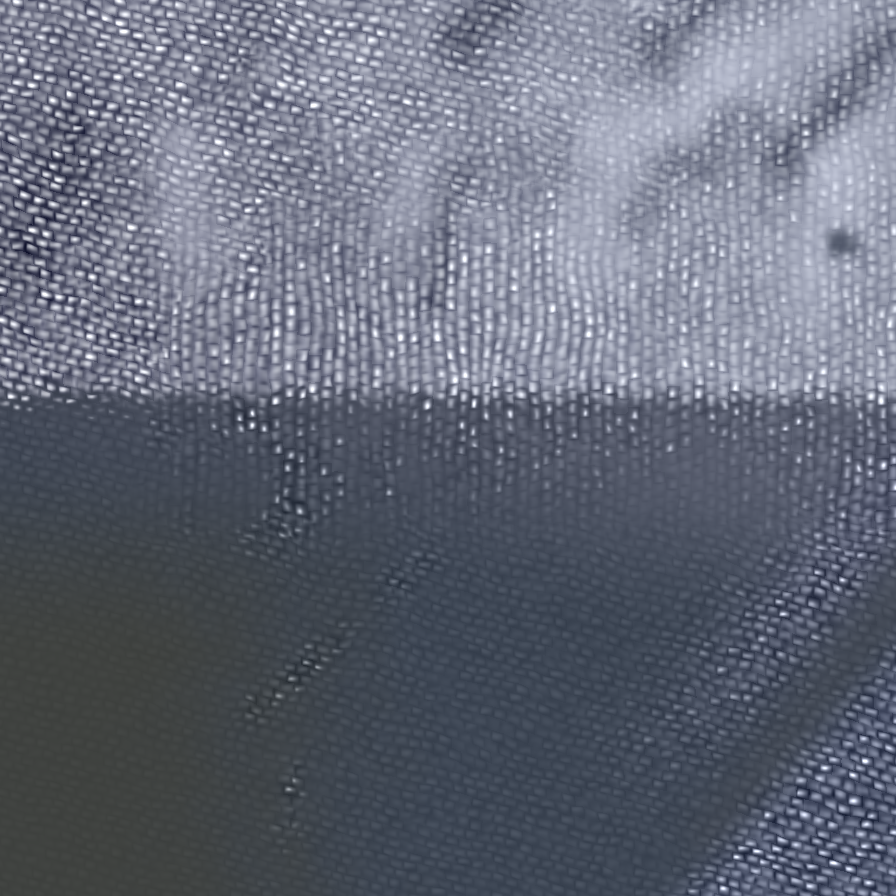
A Shadertoy shader for this texture:

```glsl
// Woven grey-blue cloth: a lit, creased upper panel above a shaded, glossy lower fold.
#define THREADS vec2(66.0, 88.0)
#define EDGE_Y 0.562
#define EDGE_SOFT 0.018
#define WARP 0.016
#define TOP_RELIEF 0.37
#define LOW_RELIEF 0.05
#define FIBRE 0.42
#define GLINT 0.55

float hash(vec2 p) {
    vec3 q = fract(vec3(p.xyx) * 0.1031);
    q += dot(q, q.yzx + 33.33);
    return fract((q.x + q.y) * q.z);
}

float noise(vec2 p) {
    vec2 i = floor(p), f = fract(p);
    f = f * f * (3.0 - 2.0 * f);
    return mix(mix(hash(i), hash(i + vec2(1, 0)), f.x),
               mix(hash(i + vec2(0, 1)), hash(i + vec2(1, 1)), f.x), f.y);
}

float fbm(vec2 p) {
    float sum = 0.0, amp = 0.5;
    for (int i = 0; i < 4; i++) {
        sum += amp * noise(p);
        p = p * 2.03 + 17.0;
        amp *= 0.5;
    }
    return sum;
}

// Soft stroke along the segment s.xy to s.zw, 1 at its core
float streak(vec2 p, vec4 s, float width) {
    vec2 d = s.zw - s.xy;
    float t = clamp(dot(p - s.xy, d) / dot(d, d), 0.0, 1.0);
    float r = length(p - s.xy - d * t) / width;
    return exp(-r * r);
}

// Thread bumps on a sheared, staggered grid: x = relief around zero, y = random glint
vec2 weave(vec2 q, float slant) {
    q.y += slant * q.x;
    q.x += 0.5 * mod(floor(q.y), 2.0) + 0.3 * hash(vec2(floor(q.y), 3.0));
    vec2 cell = floor(q), f = fract(q) - 0.5;
    vec2 gate = smoothstep(0.5, 0.3, abs(f));
    float rnd = hash(cell + 5.0);
    f += 0.3 * (vec2(rnd, hash(cell + 71.0)) - 0.5);
    f.y -= 0.6 * slant * f.x;
    float bump = gate.x * gate.y * exp(-dot(f * f, vec2(4.0, 9.0)));
    float spark = gate.x * gate.y * exp(-dot(f * f, vec2(16.0, 34.0)));
    return vec2((bump - 0.36) * (0.5 + rnd), spark * smoothstep(0.45, 1.0, rnd));
}

// Slanted twill at left and below, upright strands toward the hem and right
vec2 clothThreads(vec2 p) {
    vec2 bend = vec2(fbm(p * 14.0), fbm(p * 14.0 + 40.0)) - 0.47;
    vec2 q = (p + WARP * bend) * THREADS;
    float upright = smoothstep(0.14, 0.3, p.x + 0.5 * bend.x) * smoothstep(0.36, 0.46, p.y);
    upright *= 1.0 - smoothstep(0.72, 0.88, p.y + 0.6 * bend.y) * smoothstep(1.0, 0.4, p.x);
    vec2 w = mix(weave(q, 0.38), weave(q.yx * vec2(0.8, 1.1), 0.0), upright);
    // Irregular fibres break up the regular bumps, drawn out upright or across
    float across = noise(q * vec2(1.4, 2.4)) + noise(q * vec2(2.6, 1.6) + 9.0);
    float along = noise(q * vec2(2.6, 0.9)) + noise(q * vec2(1.7, 2.3) + 9.0);
    float fibre = mix(across, along, upright) - 1.0;
    w.x = w.x * (1.0 - 0.25 * upright) + FIBRE * fibre;
    w.y *= 0.4 + smoothstep(-0.3, 0.5, fibre);
    return w;
}

vec3 upperCloth(vec2 p, vec2 w, float mottle) {
    vec3 col = mix(vec3(0.47, 0.48, 0.55), vec3(0.60, 0.62, 0.69), smoothstep(0.0, 0.85, p.x));
    col += 0.06 * smoothstep(0.75, 1.0, p.y) * (1.0 - p.x);
    vec2 s = p + 0.05 * (vec2(mottle, fbm(p * 16.0 + 8.0)) - 0.47);

    // Smooth pale patches between creases
    float pale = streak(s, vec4(0.22, 0.73, 0.21, 0.84), 0.04)
               + streak(s, vec4(0.45, 0.75, 0.47, 0.82), 0.04)
               + streak(s, vec4(0.67, 0.72, 0.69, 0.86), 0.045)
               + streak(s, vec4(0.89, 0.68, 0.97, 0.84), 0.05)
               + streak(s, vec4(0.77, 0.87, 0.90, 0.98), 0.04)
               + 0.7 * streak(s, vec4(0.47, 0.94, 0.49, 1.0), 0.025);
    // Dark creases
    float crease = streak(s, vec4(0.50, 0.95, 0.56, 1.0), 0.03)
                 + streak(s, vec4(0.73, 0.95, 0.80, 1.0), 0.03)
                 + 0.9 * streak(s, vec4(0.86, 0.82, 1.0, 0.97), 0.024)
                 + 0.6 * streak(s, vec4(0.70, 0.76, 0.83, 0.87), 0.022)
                 + 0.6 * streak(s, vec4(0.49, 0.66, 0.50, 0.82), 0.02)
                 + 0.5 * streak(s, vec4(0.03, 0.70, 0.08, 0.84), 0.045)
                 + 0.4 * streak(s, vec4(0.27, 0.93, 0.29, 1.0), 0.02);
    pale = min(pale, 1.0);
    col += 0.075 * pale - 0.15 * crease + 0.16 * (mottle - 0.47);

    float relief = TOP_RELIEF * mix(1.0, 0.65, smoothstep(0.1, 0.8, p.x));
    relief *= (1.0 - 0.55 * pale) * (0.8 + 0.4 * mottle) + 0.4 * crease;
    col += relief * w.x * vec3(1.0, 1.0, 0.9) + 0.17 * w.y * (1.0 - 0.5 * pale);
    // Upright ribs gather toward the hem
    float ribs = cos(6.2832 * (p.x * THREADS.x * 1.1 + 1.2 * noise(p * 14.0)));
    col += 0.05 * ribs * smoothstep(0.78, 0.64, p.y) * smoothstep(1.0, 0.5, p.x);
    float pit = streak(s, vec4(0.938, 0.716, 0.952, 0.72), 0.012);
    return mix(col, vec3(0.20, 0.23, 0.30), 0.7 * pit);
}

vec3 lowerCloth(vec2 p, vec2 w, float mottle) {
    // Olive shadow at left, blue in the middle, paler under the hem
    float olive = smoothstep(0.52, 0.12, p.x + 0.15 * (mottle - 0.5)) * smoothstep(0.54, 0.26, p.y);
    vec3 col = mix(vec3(0.245, 0.28, 0.335), vec3(0.25, 0.26, 0.25), olive);
    float hem = smoothstep(0.32, 0.56, p.y + 0.15 * (p.x - 0.5));
    col = mix(col, mix(vec3(0.27, 0.29, 0.345), vec3(0.37, 0.39, 0.46), p.x), hem);

    // Diagonal ridge, smooth valley and lit corner at lower right
    float ridge = streak(p, vec4(1.02, 0.46, 0.74, 0.13), 0.06) * smoothstep(0.05, 0.4, p.y);
    float valley = streak(p, vec4(1.03, 0.37, 0.80, 0.07), 0.038);
    float corner = smoothstep(-0.025, 0.04, dot(p - vec2(1.0, 0.28), vec2(0.752, -0.66)));
    col = mix(col, vec3(0.37, 0.39, 0.48), 0.8 * ridge);
    col = mix(col, vec3(0.265, 0.29, 0.335), 0.8 * valley);
    col = mix(col, vec3(0.35, 0.38, 0.47), corner);
    float lit = max(corner, ridge * (1.0 - valley));

    // Places where threads catch the light
    float shine = streak(p, vec4(0.28, 0.51, 0.31, 0.43), 0.04)
                + 0.6 * streak(p, vec4(0.38, 0.50, 0.41, 0.47), 0.04)
                + 0.5 * streak(p, vec4(0.19, 0.52, 0.21, 0.43), 0.025)
                + 0.7 * streak(p, vec4(0.29, 0.21, 0.48, 0.38), 0.015)
                + 0.5 * streak(p, vec4(0.32, 0.06, 0.325, 0.14), 0.012)
                + 0.55 * smoothstep(0.36, 0.55, p.y) * smoothstep(0.1, 0.5, p.x);
    shine *= smoothstep(0.25, 0.65, mottle) * 1.3;
    col += (LOW_RELIEF * (1.0 - 0.7 * olive) + 0.27 * lit + 0.15 * shine) * w.x;
    return col + GLINT * w.y * min(shine + 0.6 * lit, 1.0);
}

void mainImage(out vec4 fragColor, in vec2 fragCoord) {
    vec2 p = fragCoord / iResolution.xy;
    float mottle = fbm(p * vec2(15.0, 11.0));
    vec2 w = clothThreads(p);
    float edge = EDGE_Y - 0.006 * p.x - 0.02 * w.x;
    float upper = smoothstep(-EDGE_SOFT, EDGE_SOFT, p.y - edge);
    vec3 col = mix(lowerCloth(p, w, mottle), upperCloth(p, w, mottle), upper);
    fragColor = vec4(clamp(col, 0.0, 1.0), 1.0);
}
```
